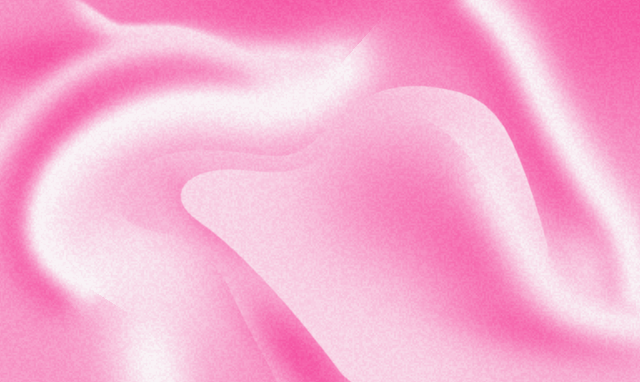
This background is drawn by a Shadertoy shader. Its source:

```glsl
// Silky pink folds: soft ribbons and glows painted onto a single tone value,
// with two crisp-edged translucent sheets laid over them and a fine grain.
// Curves are quadratic B-splines; lengths are in canvas heights.

const vec3 HOT_PINK = vec3(0.96, 0.28, 0.616);
const vec3 PALE_PINK = vec3(0.975, 0.95, 0.964);
const int STEPS = 5;

// Outlines of the two sheets (closed)
const vec2 OUTER_SHEET[16] = vec2[16](
  vec2(0.64, 0.15), vec2(0.575, 0.30), vec2(0.474, 0.38), vec2(0.345, 0.405),
  vec2(0.295, 0.465), vec2(0.34, 0.56), vec2(0.478, 0.612), vec2(0.63, 0.602),
  vec2(0.768, 0.583), vec2(0.87, 0.678), vec2(0.975, 0.763), vec2(1.11, 0.782),
  vec2(1.288, 0.735), vec2(1.385, 0.522), vec2(1.47, 0.20), vec2(1.0, -0.5));
const vec2 INNER_SHEET[16] = vec2[16](
  vec2(0.96, -0.07), vec2(0.826, 0.109), vec2(0.707, 0.25), vec2(0.576, 0.38),
  vec2(0.468, 0.455), vec2(0.475, 0.527), vec2(0.576, 0.563), vec2(0.739, 0.543),
  vec2(0.837, 0.577), vec2(0.935, 0.675), vec2(1.065, 0.721), vec2(1.217, 0.62),
  vec2(1.391, 0.326), vec2(1.522, 0.18), vec2(1.74, 0.157), vec2(1.74, -0.13));

// Centre lines of the ribbons (open)
const vec2 THIN_ARCH[6] = vec2[6](vec2(-0.09, 0.51), vec2(0.054, 0.696),
  vec2(0.239, 0.843), vec2(0.457, 0.902), vec2(0.63, 0.859), vec2(0.87, 0.826));
const vec2 HOT_ARCH[6] = vec2[6](vec2(0.78, 0.815), vec2(0.435, 0.82),
  vec2(0.207, 0.728), vec2(0.075, 0.554), vec2(0.045, 0.33), vec2(0.24, 0.163));
const vec2 WHITE_ARCH[6] = vec2[6](vec2(0.957, 0.935), vec2(0.80, 0.707),
  vec2(0.435, 0.757), vec2(0.13, 0.576), vec2(0.08, 0.326), vec2(0.37, 0.174));
const vec2 RIGHT_FOLD[6] = vec2[6](vec2(1.152, 1.087), vec2(1.326, 0.924),
  vec2(1.424, 0.717), vec2(1.533, 0.533), vec2(1.652, 0.37), vec2(1.663, 0.087));
const vec2 LOWER_FOLD[6] = vec2[6](vec2(1.087, 0.75), vec2(1.217, 0.652),
  vec2(1.304, 0.489), vec2(1.402, 0.293), vec2(1.522, 0.163), vec2(1.87, 0.141));

float hash(vec2 cell) {
  vec3 q = fract(vec3(cell.xyx) * 0.1031);
  q += dot(q, q.yzx + 33.33);
  return fract((q.x + q.y) * q.z);
}

float noise(vec2 p) {
  vec2 i = floor(p), f = fract(p);
  f = f * f * (3.0 - 2.0 * f);
  vec2 e = vec2(0, 1);
  return mix(mix(hash(i), hash(i + e.yx), f.x), mix(hash(i + e.xy), hash(i + 1.0), f.x), f.y);
}

// Point on the spline piece around control point b
vec2 spline(vec2 a, vec2 b, vec2 c, float t) {
  return mix(mix(0.5 * (a + b), b, t), mix(b, 0.5 * (b + c), t), t);
}

float segmentDistance(vec2 p, vec2 a, vec2 b) {
  vec2 v = b - a;
  return length(p - a - v * clamp(dot(p - a, v) / dot(v, v), 0.0, 1.0));
}

// Signed distance to a closed outline, negative inside
float sheetDistance(vec2 p, vec2 c[16]) {
  float d = 1e3, side = 1.0;
  for (int i = 0; i < 16; i++) {
    vec2 k0 = c[i], k1 = c[(i + 1) % 16], k2 = c[(i + 2) % 16];
    vec2 a = spline(k0, k1, k2, 0.0);
    for (int j = 1; j <= STEPS; j++) {
      vec2 b = spline(k0, k1, k2, float(j) / float(STEPS));
      d = min(d, segmentDistance(p, a, b));
      if ((a.y > p.y) != (b.y > p.y) && p.x < a.x + (p.y - a.y) * (b.x - a.x) / (b.y - a.y)) side = -side;
      a = b;
    }
  }
  return d * side;
}

// x: distance, positive to the left of travel; y: progress from 0 to 1
vec2 ribbon(vec2 p, vec2 c[6]) {
  vec2 nearest = vec2(1e3, 0.0);
  for (int i = 0; i < 4; i++) {
    vec2 a = spline(c[i], c[i + 1], c[i + 2], 0.0);
    for (int j = 1; j <= STEPS; j++) {
      float t = float(j) / float(STEPS);
      vec2 b = spline(c[i], c[i + 1], c[i + 2], t), v = b - a, w = p - a;
      float d = segmentDistance(p, a, b);
      if (d < abs(nearest.x)) nearest = vec2(v.x * w.y < v.y * w.x ? -d : d, (float(i) + t) / 4.0);
      a = b;
    }
  }
  return nearest;
}

float band(float d, float rightWidth, float leftWidth) {
  float q = d / (d < 0.0 ? rightWidth : leftWidth);
  return exp(-q * q);
}

float glow(vec2 p, vec2 centre, vec2 radius, float angle) {
  float c = cos(angle), s = sin(angle);
  vec2 q = mat2(c, -s, s, c) * (p - centre) / radius;
  return exp(-dot(q, q));
}

// Folds behind the sheets
float backdrop(vec2 p) {
  float tone = mix(0.60, 0.38, glow(p, vec2(0.75, 1.0), vec2(0.48, 0.13), 0.0));
  tone = mix(tone, 0.36, glow(p, vec2(1.67, 1.0), vec2(0.4, 0.3), 0.3));
  tone = mix(tone, 0.34, glow(p, vec2(0.11, 0.845), vec2(0.22, 0.075), 0.15));
  tone = mix(tone, 0.86, glow(p, vec2(0.36, 0.32), vec2(0.29, 0.15), -0.5));
  vec2 arch = ribbon(p, THIN_ARCH);
  tone = mix(tone, 0.87, band(arch.x, 0.055, 0.04));
  arch = ribbon(p, HOT_ARCH);
  tone = mix(tone, 0.35, band(arch.x, 0.075, 0.06) * mix(0.35, 0.95, smoothstep(0.0, 0.5, arch.y)));
  tone = mix(tone, 0.95, glow(p, vec2(0.40, 0.04), vec2(0.11, 0.2), 0.2));
  tone = mix(tone, 0.93, glow(p, vec2(0.79, 0.80), vec2(0.16, 0.075), 0.5));
  tone = mix(tone, 0.95, band(ribbon(p, WHITE_ARCH).x, 0.045, 0.10));
  // Pale lip with a crisp upper edge
  float lip = 1.0 - 0.074 * smoothstep(0.17, 0.33, p.x) - 0.087 * smoothstep(0.43, 0.74, p.x)
    + 0.07 * smoothstep(0.8, 0.98, p.x);
  float along = smoothstep(0.14, 0.24, p.x) * (1.0 - smoothstep(0.8, 0.98, p.x));
  tone = mix(tone, 0.85, along * band(p.y - lip, 0.05, 0.012));
  float fold = ribbon(p, RIGHT_FOLD).x;
  tone = mix(tone, 0.40, 0.9 * band(fold + 0.085, 0.065, 0.05));
  tone = mix(tone, 0.79, glow(p, vec2(1.53, 0.28), vec2(0.09, 0.13), 0.3));
  return mix(tone, 0.93, band(fold, 0.042, 0.07));
}

float outerSheet(vec2 p, float depth) {
  float tone = mix(0.69, 0.50, glow(p, vec2(0.56, 0.42), vec2(0.15, 0.05), -0.75));
  tone = mix(tone, 0.82, glow(p, vec2(1.25, 0.58), vec2(0.22, 0.25), 0.0));
  tone = mix(tone, 0.86, glow(p, vec2(0.65, 0.19), vec2(0.11, 0.08), -0.8));
  return tone + 0.05 * exp(-depth / 0.03);
}

float innerSheet(vec2 p) {
  float tone = mix(0.83, 0.62, glow(p, vec2(1.02, 0.47), vec2(0.22, 0.18), 0.0));
  tone = mix(tone, 0.43, glow(p, vec2(1.25, 0.33), vec2(0.36, 0.17), -0.75));
  tone = mix(tone, 0.70, glow(p, vec2(1.6, -0.02), vec2(0.3, 0.1), 0.0));
  return mix(tone, 0.36, glow(p, vec2(1.48, 0.13), vec2(0.25, 0.07), -0.2));
}

void mainImage(out vec4 fragColor, in vec2 fragCoord) {
  vec2 p = fragCoord / iResolution.xy * vec2(1.67, 1.0);
  float soft = max(0.003, 1.0 / iResolution.y);
  float outer = sheetDistance(p, OUTER_SHEET), inner = sheetDistance(p, INNER_SHEET);
  float tone = mix(outerSheet(p, abs(outer)), backdrop(p), smoothstep(-soft, soft, outer));
  tone = mix(tone, 0.36, glow(p, vec2(0.79, 0.06), vec2(0.24, 0.075), -0.85));
  tone = mix(innerSheet(p), tone, smoothstep(-soft, soft, inner));
  vec2 fold = ribbon(p, LOWER_FOLD);
  tone = mix(tone, 0.90, band(fold.x, 0.075, 0.05) * smoothstep(0.0, 0.4, fold.y));
  tone += 0.09 * (noise(p * 230.0) - 0.5);
  fragColor = vec4(mix(HOT_PINK, PALE_PINK, clamp((tone - 0.28) / 0.67, 0.0, 1.0)), 1.0);
}
```
